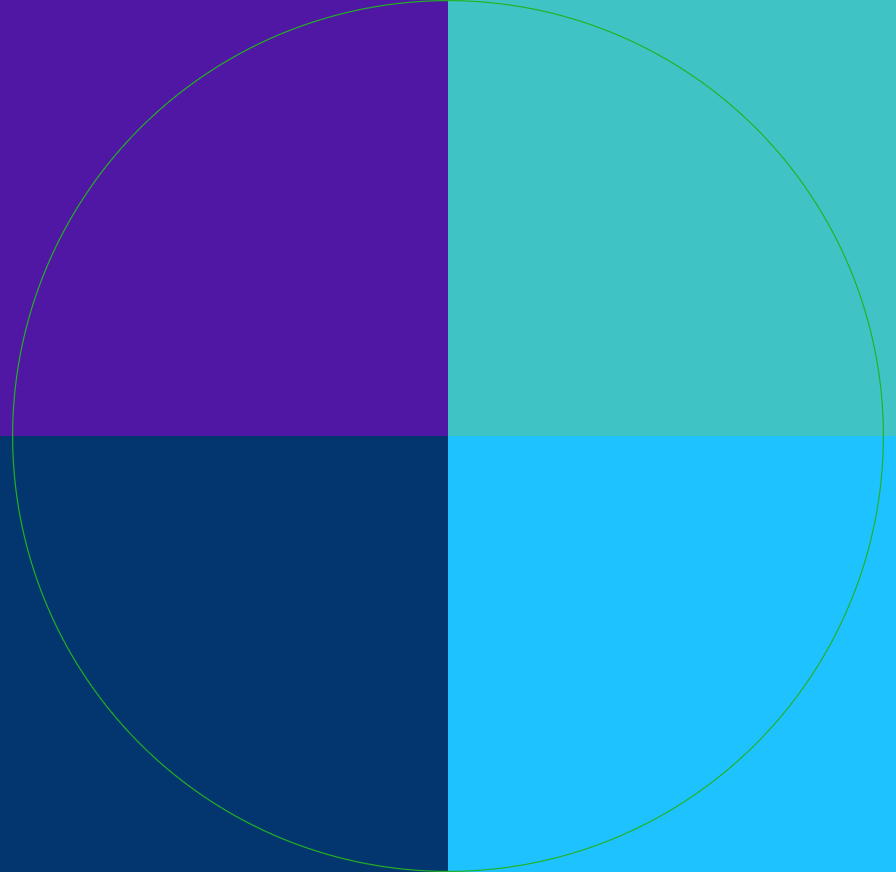
A Shadertoy shader for this background:

```glsl
// Four flat colour quadrants with a hairline green circle spanning the full height.

const vec3 PURPLE = vec3(0.31, 0.09, 0.64);  // upper left
const vec3 TEAL   = vec3(0.25, 0.766, 0.774); // upper right
const vec3 NAVY   = vec3(0.012, 0.21, 0.43); // lower left
const vec3 AZURE  = vec3(0.115, 0.76, 0.995); // lower right
const vec3 GREEN  = vec3(0.13, 0.70, 0.13);  // circle line

// Lengths are in canvas heights, measured from the centre.
const float RADIUS     = 0.4993;
const float LINE_WIDTH = 0.00134;

// Share of a pixel lying on the positive side of an edge.
float coverage(float signedDistance, float pixel) {
    return clamp(signedDistance / pixel + 0.5, 0.0, 1.0);
}

void mainImage(out vec4 fragColor, in vec2 fragCoord) {
    float pixel = 1.0 / iResolution.y;
    vec2 p = (fragCoord - 0.5 * iResolution.xy) * pixel;

    // Quadrants
    float right = coverage(p.x, pixel);
    float top = coverage(p.y, pixel);
    vec3 color = mix(mix(NAVY, AZURE, right), mix(PURPLE, TEAL, right), top);

    // Circle outline: the band between its outer and inner edges
    float ringDistance = length(p) - RADIUS;
    float halfWidth = 0.5 * LINE_WIDTH;
    float line = coverage(ringDistance + halfWidth, pixel)
               - coverage(ringDistance - halfWidth, pixel);
    color = mix(color, GREEN, line);

    fragColor = vec4(color, 1.0);
}
```
